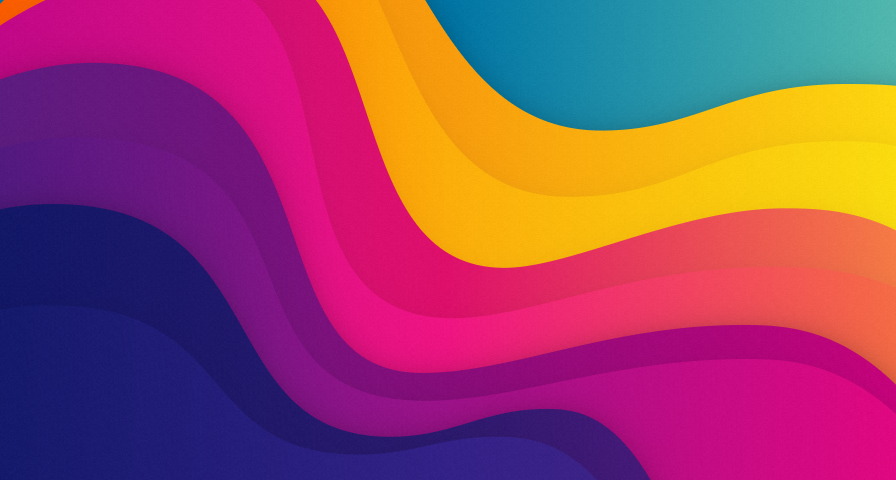
This background is drawn by a WebGL 2 fragment shader. Its source:

```glsl
#version 300 es
precision highp float;
// Flowing layered waves running from teal through gold and magenta to navy.

uniform vec2 u_resolution;
out vec4 fragColor;

// A wave falls from a crest to a trough, then rises to a swell and droops.
// fall and rise hold the curve handle lengths at the two ends of each span.
struct Wave { vec2 crest, trough, swell, fall, rise; float droop; };

// Horizontal colour ramp: left, middle, right.
struct Ramp { vec3 left, middle, right; };

const Wave ORANGE_WAVE  = Wave(vec2(.346, 1.243), vec2(.671, .728), vec2(.944, .825), vec2(.36, .60), vec2(.39, .47), 5.0);
const Wave YELLOW_WAVE  = Wave(vec2(.280, 1.243), vec2(.635, .590), vec2(.940, .706), vec2(.51, .63), vec2(.42, .50), 12.0);
const Wave CRIMSON_WAVE = Wave(vec2(.260, 1.085), vec2(.563, .442), vec2(.875, .566), vec2(.61, .63), vec2(.24, .37), 8.3);
const Wave PINK_WAVE    = Wave(vec2(.189, 1.061), vec2(.505, .337), vec2(.862, .444), vec2(.74, .74), vec2(.25, .45), 6.2);
const Wave PLUM_WAVE    = Wave(vec2(.104, .869), vec2(.471, .223), vec2(.829, .323), vec2(.78, .54), vec2(.28, .42), 10.3);
const Wave PURPLE_WAVE  = Wave(vec2(.085, .714), vec2(.475, .165), vec2(.833, .252), vec2(.76, .64), vec2(.28, .42), 10.1);
const Wave INK_WAVE     = Wave(vec2(.059, .575), vec2(.436, .090), vec2(.609, .148), vec2(.67, .54), vec2(.40, .40), 31.5);
const Wave NAVY_WAVE    = Wave(vec2(.055, .364), vec2(.401, .053), vec2(.553, .090), vec2(.62, .54), vec2(.40, .40), 20.8);

const Ramp TEAL    = Ramp(vec3(.00, .46, .65), vec3(.00, .46, .65), vec3(.32, .72, .68));
const Ramp ORANGE  = Ramp(vec3(.98, .50, .03), vec3(.97, .61, .05), vec3(.99, .84, .06));
const Ramp YELLOW  = Ramp(vec3(.99, .36, .00), vec3(.985, .68, .04), vec3(.98, .86, .06));
const Ramp CRIMSON = Ramp(vec3(.78, .06, .50), vec3(.87, .06, .42), vec3(.96, .48, .27));
const Ramp PINK    = Ramp(vec3(.76, .03, .53), vec3(.94, .08, .51), vec3(.96, .42, .27));
const Ramp PLUM    = Ramp(vec3(.36, .11, .50), vec3(.53, .05, .48), vec3(.78, .01, .48));
const Ramp PURPLE  = Ramp(vec3(.32, .10, .50), vec3(.62, .07, .54), vec3(.88, .03, .50));
const Ramp INK     = Ramp(vec3(.07, .09, .40), vec3(.17, .10, .43), vec3(.40, .10, .52));
const Ramp NAVY    = Ramp(vec3(.08, .10, .42), vec3(.20, .13, .53), vec3(.30, .14, .52));

const float DEEP_SHADOW  = 0.13;
const float FAINT_SHADOW = 0.03;
const float SHADOW_WIDTH = 0.025;
const float HEAD_DROOP   = 3.2;
const float TAIL_POWER   = 2.5;
const float GRAIN        = 0.018;
const float GRAIN_CELLS  = 412.0;

float hash(vec2 p) {
    return fract(sin(dot(p, vec2(127.1, 311.7))) * 43758.55);
}

vec3 rampColor(Ramp ramp, float x) {
    return x < 0.5 ? mix(ramp.left, ramp.middle, x * 2.0)
                   : mix(ramp.middle, ramp.right, x * 2.0 - 1.0);
}

// Height of a cubic Bezier span with level ends, found by bisection on x.
float spanHeight(vec2 a, vec2 b, vec2 handles, float x) {
    float target = (x - a.x) / (b.x - a.x);
    float low = 0.0, high = 1.0;
    for (int i = 0; i < 18; i++) {
        float s = 0.5 * (low + high), r = 1.0 - s;
        float along = 3.0 * r * r * s * handles.x
                    + 3.0 * r * s * s * (1.0 - handles.y) + s * s * s;
        if (along < target) low = s; else high = s;
    }
    return mix(a.y, b.y, smoothstep(0.0, 1.0, 0.5 * (low + high)));
}

float waveHeight(Wave w, float x) {
    if (x < w.crest.x) {
        float lead = w.crest.x - x;
        return w.crest.y - HEAD_DROOP * lead * lead;
    }
    if (x < w.trough.x) return spanHeight(w.crest, w.trough, w.fall, x);
    if (x < w.swell.x) return spanHeight(w.trough, w.swell, w.rise, x);
    return w.swell.y - w.droop * pow(x - w.swell.x, TAIL_POWER);
}

// Lays a wave over the layers behind it, with a soft shadow along its edge.
vec3 layWave(vec3 behind, vec2 uv, Wave wave, Ramp ramp, float shadow) {
    float above = uv.y - waveHeight(wave, uv.x);
    vec2 slope = vec2(dFdx(above), dFdy(above));
    float edgePixels = above / max(length(slope), 1e-5);
    float edge = max(edgePixels, 0.0) / u_resolution.y;
    behind *= 1.0 - shadow * exp(-edge / SHADOW_WIDTH);
    float cover = clamp(0.5 - edgePixels, 0.0, 1.0);
    return mix(behind, rampColor(ramp, uv.x), cover);
}

void main() {
    vec2 uv = gl_FragCoord.xy / u_resolution;
    vec3 color = rampColor(TEAL, uv.x);

    // Back to front
    color = layWave(color, uv, ORANGE_WAVE, ORANGE, DEEP_SHADOW);
    color = layWave(color, uv, YELLOW_WAVE, YELLOW, FAINT_SHADOW);
    color = layWave(color, uv, CRIMSON_WAVE, CRIMSON, FAINT_SHADOW);
    color = layWave(color, uv, PINK_WAVE, PINK, FAINT_SHADOW);
    color = layWave(color, uv, PLUM_WAVE, PLUM, DEEP_SHADOW);
    color = layWave(color, uv, PURPLE_WAVE, PURPLE, FAINT_SHADOW);
    color = layWave(color, uv, INK_WAVE, INK, DEEP_SHADOW);
    color = layWave(color, uv, NAVY_WAVE, NAVY, FAINT_SHADOW);

    // Fine paper grain
    vec2 cell = floor(uv * vec2(u_resolution.x / u_resolution.y, 1.0) * GRAIN_CELLS);
    color += GRAIN * (hash(cell) - 0.5);
    fragColor = vec4(clamp(color, 0.0, 1.0), 1.0);
}
```
